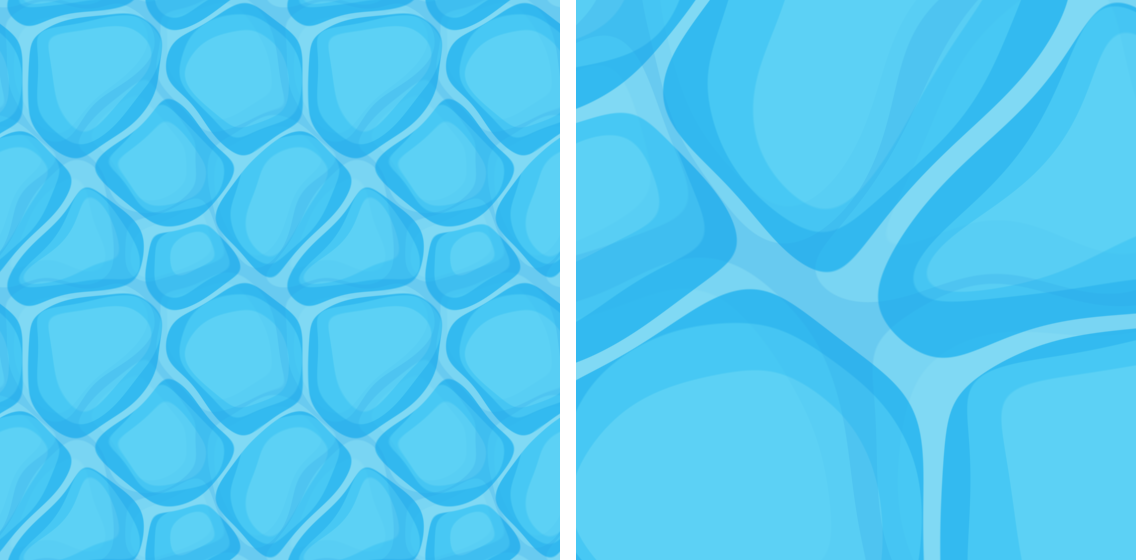
Left, the full canvas; right, a detail of the centre.
Give the GLSL for this texture, as a Shadertoy shader.

```glsl
// Stylised pool water: rounded blue cells, pale channels and a translucent darker web, tiled 2 by 2.

const float TAU = 6.2831853;
const int CELLS = 6;

// Cell centre (xy) and size bias (z), in units of one tile.
const vec3 cells[CELLS] = vec3[CELLS](
    vec3(0.34, 0.727, 0.015), vec3(0.846, 0.70, 0.01), vec3(0.594, 0.44, 0.0),
    vec3(0.03, 0.27, 0.0), vec3(0.26, 0.10, 0.0), vec3(0.672, 0.057, -0.035));

// Cell i of the 3 by 3 block of tiles around the current one.
vec3 wrappedCell(int i) {
    return cells[i % CELLS] + vec3((i / CELLS) % 3 - 1, i / (CELLS * 3) - 1, 0);
}

// Layered sines that wrap over one tile.
vec2 ripple(vec2 p, float phase) {
    vec2 broad = sin(TAU * vec2(p.x + 2.0 * p.y, 2.0 * p.x - p.y) + phase);
    vec2 fine = sin(TAU * vec2(3.0 * p.y - 2.0 * p.x, 3.0 * p.x + p.y) + 2.3 * phase);
    return 0.014 * broad + 0.007 * fine;
}

// Depth inside the nearest cell: a smooth minimum of distances to its borders.
float cellDepth(vec2 p) {
    p = fract(p);
    vec3 nearest = vec3(0.0);
    float best = 1e3;
    int owner = 0;
    for (int i = 0; i < CELLS * 9; i++) {
        vec3 c = wrappedCell(i);
        float power = dot(p - c.xy, p - c.xy) - c.z;
        if (power < best) {
            best = power;
            nearest = c;
            owner = i;
        }
    }
    float total = 0.0;
    for (int i = 0; i < CELLS * 9; i++) {
        if (i == owner) continue;
        vec3 c = wrappedCell(i);
        float power = dot(p - c.xy, p - c.xy) - c.z;
        float border = (power - best) / (2.0 * distance(c.xy, nearest.xy));
        total += exp(-border / 0.025);
    }
    return -0.025 * log(total);
}

void mainImage(out vec4 fragColor, in vec2 fragCoord) {
    vec2 p = 2.0 * fragCoord / iResolution.xy;
    float aa = 2.0 / iResolution.y;
    float swell = sin(TAU * (p.x - p.y) + 1.0);
    float sway = sin(TAU * (p.x + 2.0 * p.y) + 4.0);

    float body = cellDepth(p + ripple(p, 0.6));
    float core = cellDepth(p + ripple(p, 1.5) - vec2(0.006, 0.018));
    float web = cellDepth(p + 1.6 * ripple(p, 3.4) + vec2(0.07, -0.06));

    // Pale channels, then dark rims with lighter steps towards the middle
    vec3 color = vec3(0.50, 0.85, 0.955);
    vec3 water = vec3(0.20, 0.73, 0.94);
    water = mix(water, vec3(0.28, 0.785, 0.955), smoothstep(-aa, aa, core - 0.034 - 0.012 * swell));
    water = mix(water, vec3(0.36, 0.82, 0.96), smoothstep(-aa, aa, core - 0.072 - 0.016 * sway));
    color = mix(color, water, smoothstep(-aa, aa, body - 0.010 - 0.005 * swell));

    // Translucent web seen through the surface, with a fainter outer fringe
    float band = smoothstep(aa, -aa, web - 0.012 - 0.008 * sway);
    float fringe = smoothstep(aa, -aa, web - 0.045 - 0.015 * swell);
    color = mix(color, vec3(0.16, 0.63, 0.90), 0.20 * band + 0.07 * fringe);

    fragColor = vec4(color, 1.0);
}
```
